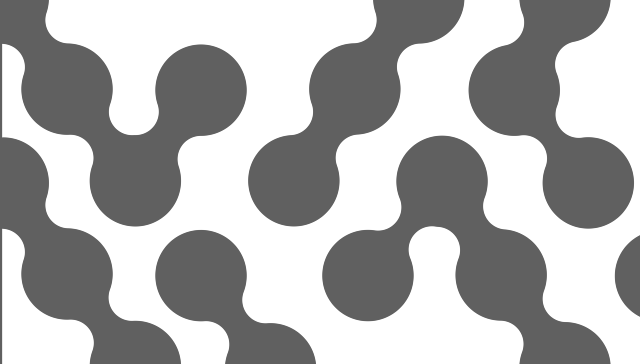
Give the GLSL for this pattern, as a Shadertoy shader.

```glsl
// Grey discs on a staggered lattice, joined diagonally by smooth concave necks.

float hash(vec2 p) {
    return fract(sin(dot(p, vec2(127.1, 311.7))) * 43758.5453);
}

// Centre of a lattice node: x = half-column, y = row counted from the top.
vec2 discCentre(vec2 node) {
    float x = 0.009 + 0.2009 * node.x - 0.0205 * mod(node.x, 2.0);
    float y = 1.009 - 0.2546 * node.y;

    // Uneven column spacing, then a shift of the outer rows and a sway
    x -= 0.05 * exp(-pow(abs(node.x - 2.5), 2.0));
    x -= 0.064 * step(1.5, abs(node.y - 2.0)) * smoothstep(2.0, 4.0, node.x);
    x -= 0.018 * sin(1.5708 * (node.x - 6.0)) * sin(1.5708 * (node.y - 2.0))
       * smoothstep(3.0, 5.0, node.x);

    return vec2(x, y + 0.008 * (hash(node) - 0.5));
}

// Two equal discs joined by a neck of two tangent fillet arcs.
float dumbbell(vec2 p, vec2 a, vec2 b) {
    const float discRadius = 0.1256, filletRadius = 0.064;
    vec2 axis = normalize(b - a);
    float halfSpan = 0.5 * distance(a, b);
    p -= 0.5 * (a + b);
    vec2 q = abs(vec2(dot(p, axis), dot(p, vec2(-axis.y, axis.x))));

    float reach = discRadius + filletRadius;
    float filletHeight = sqrt(max(reach * reach - halfSpan * halfSpan, 0.0001));
    bool inNeck = q.x / halfSpan + q.y / filletHeight < 1.0;
    return inNeck ? filletRadius - length(q - vec2(0.0, filletHeight))
                  : length(q - vec2(halfSpan, 0.0)) - discRadius;
}

// Does a neck run from this node down to the right?
bool linksRight(float column, float row) {
    float diagonal = mod(column - row + 0.5, 6.0);
    bool oddRow = mod(row, 2.0) > 0.5;
    bool seam = mod(column + row + 0.5, 12.0) < 1.0;
    return (diagonal > 4.0 && diagonal < 5.0 && row > 1.5)
        || (diagonal < 1.0 && (oddRow || seam));
}

// Does a neck run from this node down to the left?
bool linksLeft(float column, float row) {
    if (row < 1.5) return abs(mod(column + 3.0 * row, 12.0) - 7.0) < 1.5;
    return row < 2.5 && mod(column + 0.5, 6.0) < 1.0;
}

void mainImage(out vec4 fragColor, in vec2 fragCoord) {
    vec2 p = fragCoord / iResolution.y;
    float pixel = 1.0 / iResolution.y;

    // Thin band along the left edge
    float d = p.x - 0.006;

    // Linked pairs of neighbouring rows
    for (int j = 0; j < 4; j++) {
        for (int k = 0; k < 5; k++) {
            float row = float(j);
            float column = 2.0 * float(k) + mod(row, 2.0);
            vec2 node = vec2(column, row);
            vec2 centre = discCentre(node);
            if (linksRight(column, row))
                d = min(d, dumbbell(p, centre, discCentre(node + 1.0)));
            if (linksLeft(column, row))
                d = min(d, dumbbell(p, centre, discCentre(node + vec2(-1.0, 1.0))));
        }
    }

    float ink = smoothstep(0.6 * pixel, -0.6 * pixel, d);
    fragColor = vec4(mix(vec3(1.0), vec3(0.376), ink), 1.0);
}
```
